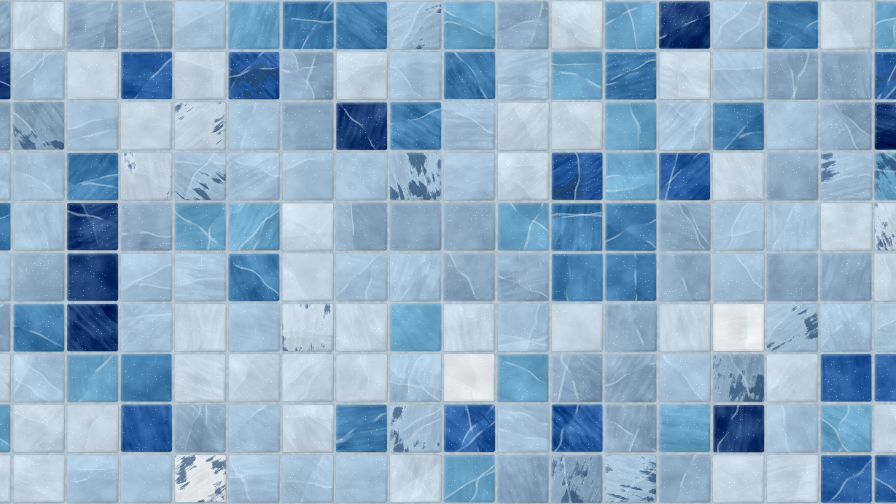
Reproduce this pattern procedurally as a Shadertoy shader.

```glsl
// Wall of glassy blue mosaic tiles, ten rows high, set in pale grout.
// Each cell hashes a glaze colour, then layers cloudy noise, brushed streaks,
// speckles and hairline veins inside a rounded box with a soft bevel.

const vec2 PITCH = vec2(0.1068, 0.1);   // tile spacing in canvas heights
const float GRID_LEFT = 0.0235;         // first vertical joint
const float JOINT = 0.0062;             // grout width
const float CORNER = 0.004;
const vec3 GROUT = vec3(0.70, 0.77, 0.82);

float hash(vec2 p) {
    vec3 q = fract(p.xyx * 0.1031);
    q += dot(q, q.yzx + 33.33);
    return fract((q.x + q.y) * q.z);
}

float noise(vec2 p) {
    vec2 i = floor(p), f = fract(p);
    f = f * f * (3.0 - 2.0 * f);
    return mix(mix(hash(i), hash(i + vec2(1, 0)), f.x),
               mix(hash(i + vec2(0, 1)), hash(i + vec2(1, 1)), f.x), f.y);
}

float fbm(vec2 p) {
    float sum = 0.0, amp = 0.5;
    for (int i = 0; i < 5; i++) {
        sum += amp * noise(p);
        p = mat2(1.6, 1.2, -1.2, 1.6) * p + 7.3;
        amp *= 0.5;
    }
    return sum;
}

vec2 direction(float angle) { return vec2(cos(angle), sin(angle)); }

float roundedBox(vec2 p, vec2 halfSize, float r) {
    vec2 q = abs(p) - halfSize + r;
    return length(max(q, 0.0)) + min(max(q.x, q.y), 0.0) - r;
}

// Glaze picked by weighted chance, from white to navy
vec3 glazeColor(float pick) {
    const vec3 glaze[8] = vec3[8](
        vec3(0.89, 0.91, 0.93), vec3(0.77, 0.83, 0.88), vec3(0.65, 0.76, 0.85),
        vec3(0.54, 0.65, 0.75), vec3(0.41, 0.63, 0.77), vec3(0.24, 0.47, 0.66),
        vec3(0.14, 0.34, 0.60), vec3(0.07, 0.20, 0.42));
    const float limit[7] = float[7](0.02, 0.22, 0.45, 0.63, 0.77, 0.87, 0.93);
    int index = 0;
    for (int i = 0; i < 7; i++) index += int(step(limit[i], pick));
    return glaze[index];
}

// Hairline crack: x is the line, y is the side of the tile it divides
vec2 vein(vec2 p, vec2 seed, float aa) {
    vec2 normal = direction(6.2832 * hash(seed));
    float bend = 0.16 * (noise(p * 3.0 + seed) - 0.5);
    float d = dot(p, normal) + bend + 0.5 * (hash(seed + 3.7) - 0.5);
    float line = 1.0 - smoothstep(0.004, 0.012 + aa, abs(d));
    float fade = smoothstep(0.25, 0.6, noise(p * 4.0 + seed * 1.7));
    return vec2(line * fade, smoothstep(-aa, aa, d) - 0.5);
}

vec3 tileSurface(vec2 p, vec2 id, float aa) {
    vec2 seed = id * 17.0 + 211.0;
    vec3 color = glazeColor(hash(seed));
    float depth = 1.0 - color.g;
    float wear = hash(seed + 5.0);

    // Cloudy pigment and directional brushing
    float cloud = fbm(p * 3.0 + seed) - 0.48;
    vec2 along = direction(3.1416 * hash(seed + 9.0));
    vec2 brushed = vec2(dot(p, along), dot(p, vec2(-along.y, along.x)));
    float streak = fbm(brushed * vec2(2.5, 17.0) + seed + cloud * 2.0) - 0.48;
    color += vec3(0.24, 0.27, 0.25) * cloud * (0.35 + depth);
    color += 0.32 * streak * wear * (0.2 + depth);

    // Dark ink drifting through a few tiles
    float ink = smoothstep(0.06, 0.22, cloud + 0.5 * streak);
    color = mix(color, vec3(0.10, 0.23, 0.39), 0.65 * ink * step(0.92, wear));

    // Cracks with faintly different facets either side
    for (int i = 0; i < 3; i++) {
        vec2 s = seed + float(i) * 31.0;
        float present = step(0.58, hash(s + 13.0));
        vec2 crack = vein(p, s, aa);
        color += present * 0.06 * crack.y * (0.3 + depth);
        color = mix(color, vec3(0.80, 0.88, 0.93), 0.48 * present * crack.x);
    }

    // Pale mineral specks
    vec2 grain = p * 20.0 + seed;
    vec2 jitter = 0.3 + 0.4 * vec2(hash(floor(grain) + 2.0), hash(floor(grain) + 8.0));
    float speck = 1.0 - smoothstep(0.08, 0.30, length(fract(grain) - jitter));
    color += 0.22 * speck * step(0.90, hash(floor(grain))) * (0.2 + depth);
    return color + 0.03 * (p.y - p.x);
}

void mainImage(out vec4 fragColor, in vec2 fragCoord) {
    float pixel = 1.0 / iResolution.y;
    vec2 uv = fragCoord * pixel;
    vec2 grid = (uv - vec2(GRID_LEFT, 0.0)) / PITCH;
    vec2 id = floor(grid);
    vec2 local = fract(grid) - 0.5;

    // Slightly uneven setting of each tile
    vec2 shift = 0.0012 * (vec2(hash(id + 71.0), hash(id + 93.0)) - 0.5);
    vec2 p = local * PITCH - shift;
    float d = roundedBox(p, 0.5 * (PITCH - JOINT), CORNER);

    // Bevel: lit along the top left, shaded along the bottom right
    vec3 tile = tileSurface(local, id, pixel / PITCH.y);
    float rim = smoothstep(-0.006, -0.001, d);
    float facing = clamp(dot(p / PITCH, vec2(-1.0, 1.0)) * 1.6, -1.0, 1.0);
    tile = mix(tile, vec3(0.72, 0.82, 0.89), rim * (0.15 + 0.15 * facing));
    tile *= 1.0 - 0.10 * rim * max(-facing, 0.0);

    // Grout grain with a soft contact shadow below each tile
    vec3 grout = GROUT + 0.07 * (noise(uv * 160.0) - 0.5);
    float shadow = 1.0 - smoothstep(0.0, 0.003, d);
    grout *= 1.0 - 0.16 * shadow * (0.6 - 0.4 * facing);

    float cover = 1.0 - smoothstep(-0.6 * pixel, 0.6 * pixel, d);
    fragColor = vec4(clamp(mix(grout, tile, cover), 0.0, 1.0), 1.0);
}
```
